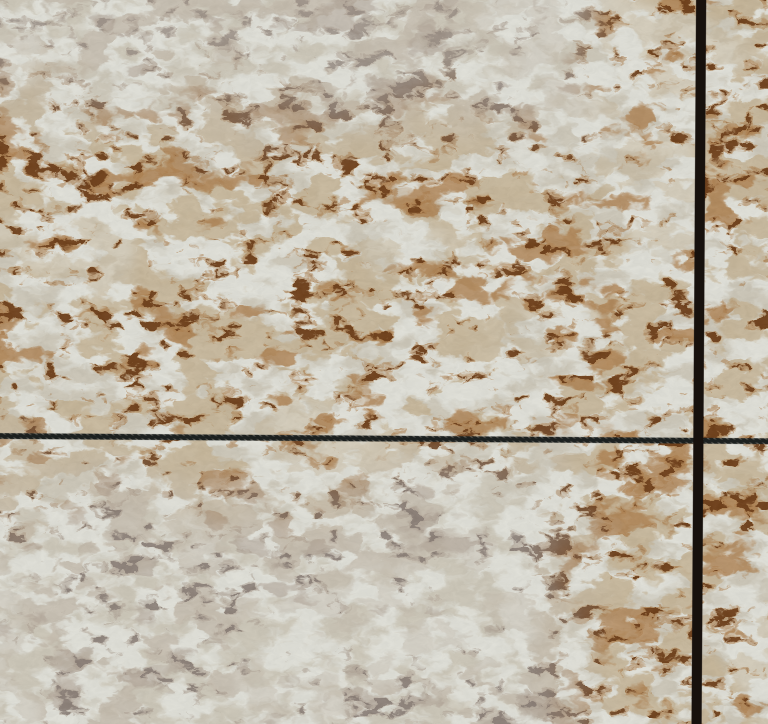
Reproduce this texture procedurally as a WebGL 1 fragment shader.

```glsl
precision highp float;
// Polished beige granite tiles, speckled rust and grey, meeting at dark grout joints.
uniform vec2 u_resolution;

#define GRAIN_STRETCH vec2(1.0, 1.6)   // flattens the grains sideways
#define PATCH_SCALE 24.0               // mineral patches per canvas width
#define SPECK_SCALE 46.0               // dark specks per canvas width
#define SPECK_CUT 0.665                // higher means fewer specks
#define JOINT_X vec2(0.907, 0.0063)    // upright joint: foot position, slant
#define JOINT_Y vec2(0.375, -0.0068)   // level joint: left height, slant
#define JOINT_HALF vec2(0.0066, 0.0038) // half widths: upright, level
#define ROPE_TURNS 120.0               // twists along the level joint

const vec3 QUARTZ = vec3(0.86, 0.86, 0.83);
const vec3 CREAM = vec3(0.785, 0.765, 0.71);
const vec3 BEIGE_WARM = vec3(0.75, 0.68, 0.56);
const vec3 BEIGE_COOL = vec3(0.75, 0.715, 0.66);
const vec3 TAN_WARM = vec3(0.66, 0.48, 0.29);
const vec3 TAN_COOL = vec3(0.67, 0.62, 0.57);
const vec3 RUST = vec3(0.42, 0.24, 0.10);
const vec3 GREY_SPECK = vec3(0.50, 0.455, 0.43);
const vec3 GROUT_BROWN = vec3(0.09, 0.065, 0.05);
const vec3 GROUT_SLATE = vec3(0.11, 0.125, 0.12);
const vec3 ROPE_LIGHT = vec3(0.34, 0.34, 0.32);

float hash(vec2 p) {
  vec3 q = fract(p.xyx * 0.1031);
  q += dot(q, q.yzx + 33.33);
  return fract((q.x + q.y) * q.z);
}

float noise(vec2 p) {
  vec2 cell = floor(p), f = fract(p);
  f = f * f * (3.0 - 2.0 * f);
  return mix(mix(hash(cell), hash(cell + vec2(1.0, 0.0)), f.x),
             mix(hash(cell + vec2(0.0, 1.0)), hash(cell + 1.0), f.x), f.y);
}

// Layered noise, turned at each octave to hide the lattice
float fbm(vec2 p) {
  float sum = 0.0, amp = 0.5;
  for (int i = 0; i < 4; i++) {
    sum += amp * noise(p);
    p = mat2(1.6, 1.2, -1.2, 1.6) * p + 17.3;
    amp *= 0.5;
  }
  return sum / 0.9375;
}

// Rust colouring: a broad middle band and the right-hand side
float warmth(vec2 p) {
  vec2 q = p + 0.16 * (vec2(fbm(p * 7.0 + 3.0), fbm(p * 7.0 + 41.0)) - 0.5);
  float band = smoothstep(0.24, 0.40, q.y) * (1.0 - smoothstep(0.73, 0.87, q.y));
  return max(band, smoothstep(0.68, 0.82, q.x));
}

vec3 granite(vec2 p, vec2 seed) {
  float warm = warmth(p);
  vec2 g = p * GRAIN_STRETCH + seed;
  vec2 warp = vec2(fbm(g * 60.0), fbm(g * 60.0 + 91.0)) - 0.5;
  g += 0.022 * warp;

  float cloud = fbm(g * 30.0 + 7.0);
  float patches = fbm(g * PATCH_SCALE + 23.0);
  float stain = fbm(g * PATCH_SCALE * 0.9 + 57.0);
  float quiet = smoothstep(0.58, 0.74, noise(p * 8.0 + 5.0));
  float specks = fbm(g * SPECK_SCALE + 71.0) + 0.35 * (stain - 0.5) - 0.08 * quiet;

  // Pale ground, then beige, tan and dark minerals
  vec3 col = mix(CREAM, QUARTZ, smoothstep(0.30, 0.58, cloud));
  float beige = smoothstep(0.50, 0.60, patches) * (1.0 - 0.5 * quiet);
  col = mix(col, mix(BEIGE_COOL, BEIGE_WARM, warm), 0.8 * beige);
  float tan_ = smoothstep(0.59, 0.70, stain - 0.06 * quiet);
  col = mix(col, mix(TAN_COOL, TAN_WARM, warm), tan_ * mix(0.55, 0.75, warm));
  float halo = smoothstep(SPECK_CUT - 0.10, SPECK_CUT, specks);
  col = mix(col, mix(TAN_COOL, TAN_WARM, warm), 0.55 * halo);
  float core = smoothstep(SPECK_CUT, SPECK_CUT + 0.07, specks);
  float strength = mix(0.75, 0.92, warm) * (1.0 - 0.4 * smoothstep(0.76, 0.90, p.y) * (1.0 - warm));
  col = mix(col, mix(GREY_SPECK, RUST, warm), core * strength);

  // Fine crystal mottling
  return col + 0.05 * (fbm(g * 130.0) - 0.5);
}

void main() {
  vec2 p = gl_FragCoord.xy / u_resolution.x;
  float aa = 0.8 / u_resolution.x;

  // Signed distance to each slightly slanted joint
  vec2 joint = vec2(p.x - JOINT_X.x - JOINT_X.y * p.y,
                    p.y - JOINT_Y.x - JOINT_Y.y * p.x);
  vec2 tile = step(0.0, joint);
  vec3 col = granite(p, tile * vec2(3.7, 5.3));

  // Grout, with a twisted strand along the level joint
  vec2 cover = 1.0 - smoothstep(JOINT_HALF - aa, JOINT_HALF + aa, abs(joint));
  float twist = abs(fract((p.x + joint.y) * ROPE_TURNS) - 0.5) * 2.0;
  float edge = smoothstep(0.1, 0.9, abs(joint.y) / JOINT_HALF.y);
  vec3 rope = mix(GROUT_SLATE, ROPE_LIGHT, smoothstep(0.4, 0.9, twist) * edge);
  col = mix(col, rope, cover.y);
  col = mix(col, GROUT_BROWN, cover.x);

  gl_FragColor = vec4(clamp(col, 0.0, 1.0), 1.0);
}
```
